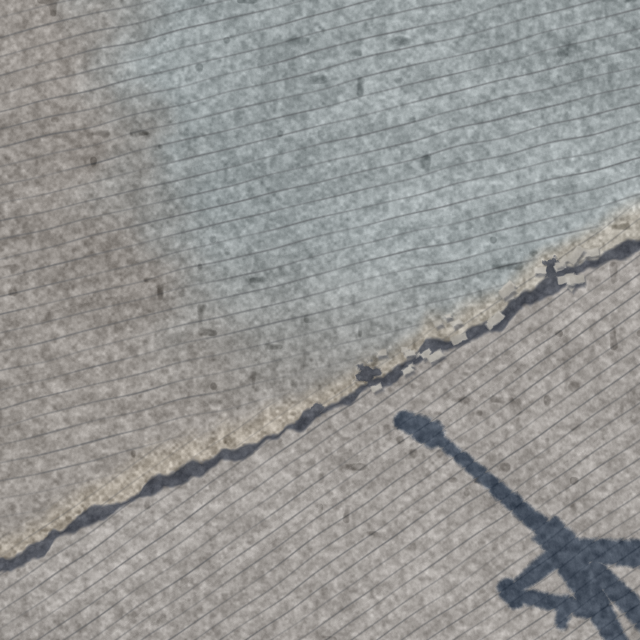
Reproduce this texture procedurally as a WebGL 2 fragment shader.

```glsl
#version 300 es
precision highp float;
// Two grooved concrete slabs split by a rubble-edged crack, with a lamp post shadow.
uniform vec2 u_resolution;
out vec4 fragColor;

const vec3 WARM_GREY = vec3(0.615, 0.595, 0.575);
const vec3 COOL_GREY = vec3(0.605, 0.635, 0.640);
const vec3 LOWER_GREY = vec3(0.640, 0.622, 0.605);
const vec3 SAND = vec3(0.690, 0.655, 0.600);
const vec3 STONE = vec3(0.760, 0.745, 0.715);
const vec3 CRACK_DARK = vec3(0.265, 0.280, 0.315);
const vec3 SHADOW = vec3(0.250, 0.290, 0.345);

float hash(vec2 p) {
  return fract(sin(dot(p, vec2(127.1, 311.7))) * 43758.5453);
}

float noise(vec2 p) {
  vec2 i = floor(p), f = fract(p);
  f = f * f * (3.0 - 2.0 * f);
  return mix(mix(hash(i), hash(i + vec2(1, 0)), f.x),
             mix(hash(i + vec2(0, 1)), hash(i + vec2(1, 1)), f.x), f.y);
}

float fbm(vec2 p) {
  float sum = 0.0, amp = 0.53;
  for (int i = 0; i < 4; i++) {
    sum += amp * noise(p);
    p = mat2(1.6, 1.2, -1.2, 1.6) * p + 7.3;
    amp *= 0.5;
  }
  return sum;
}

float capsule(vec2 p, vec2 a, vec2 b, float ra, float rb) {
  vec2 pa = p - a, ba = b - a;
  float h = clamp(dot(pa, ba) / dot(ba, ba), 0.0, 1.0);
  return length(pa - ba * h) - mix(ra, rb, h);
}

float box(vec2 p, vec2 halfSize, float angle) {
  float c = cos(angle), s = sin(angle);
  vec2 q = abs(mat2(c, -s, s, c) * p) - halfSize;
  return length(max(q, 0.0)) + min(max(q.x, q.y), 0.0);
}

float fill(float d, float soft) {
  return 1.0 - smoothstep(-soft, soft, d);
}

// Parallel grooves: x is the dark line, y is a brightness offset per rib.
vec2 grooves(vec2 p, float slope, float spacing, float width) {
  float c = (p.y - slope * p.x) / spacing + 0.22 * (noise(p * 14.0) - 0.5);
  float row = floor(c);
  float d = abs(fract(c) - 0.5) * spacing;
  float wear = 0.35 + 0.75 * noise(vec2(p.x * 13.0, row * 3.7));
  return vec2(fill(d - width, 0.0021) * wear, hash(vec2(row, 4.0)) - 0.5);
}

float crackHeight(float x) {
  return 0.122 + 0.505 * x - 0.012 * sin(3.14159 * x)
       + 0.016 * (noise(vec2(x * 18.0, 2.0)) - 0.5)
       + 0.010 * (noise(vec2(x * 60.0, 5.0)) - 0.5);
}

float lampShadow(vec2 p) {
  float d = capsule(p, vec2(0.632, 0.343), vec2(0.674, 0.322), 0.014, 0.020);
  d = min(d, capsule(p, vec2(0.680, 0.320), vec2(0.860, 0.165), 0.007, 0.014));
  d = min(d, box(p - vec2(0.878, 0.150), vec2(0.038, 0.024), -0.75));
  d = min(d, capsule(p, vec2(0.895, 0.140), vec2(1.010, 0.134), 0.017, 0.020));
  d = min(d, capsule(p, vec2(0.895, 0.120), vec2(0.975, -0.020), 0.025, 0.013));
  d = min(d, capsule(p, vec2(0.930, 0.110), vec2(1.020, 0.020), 0.014, 0.017));
  d = min(d, capsule(p, vec2(0.875, 0.135), vec2(0.810, 0.085), 0.017, 0.010));
  d = min(d, capsule(p, vec2(0.794, 0.080), vec2(0.806, 0.064), 0.015, 0.013));
  d = min(d, capsule(p, vec2(0.806, 0.070), vec2(0.945, 0.042), 0.010, 0.012));
  return min(d, capsule(p, vec2(0.885, 0.055), vec2(0.877, 0.026), 0.014, 0.008));
}

void main() {
  vec2 p = gl_FragCoord.xy / u_resolution;
  float above = p.y - crackHeight(p.x);
  float upper = smoothstep(-0.004, 0.004, above);
  float blotch = fbm(p * 9.0) - 0.5;
  float grain = fbm(p * 105.0) - 0.5;

  // Slab colours
  float cool = smoothstep(0.12, 0.34, p.x + 0.25 * (p.y - 0.7) + 0.2 * blotch);
  vec3 upperColor = mix(WARM_GREY, COOL_GREY, cool * smoothstep(0.35, 0.75, p.y + 0.15 * p.x));
  upperColor -= 0.045 * exp(-18.0 * dot(p - vec2(0.15, 0.60), p - vec2(0.15, 0.60)));
  vec3 color = mix(LOWER_GREY, upperColor, upper);

  // Sandy broken margin along the upper lip
  float margin = upper * fill(above - 0.048 - 0.05 * blotch, 0.022);
  color = mix(color, SAND, margin * 0.75);

  // Grooves change direction across the margin
  vec2 upperRib = grooves(p, 0.245, 0.0290, 0.0012);
  vec2 lowerRib = grooves(p, 0.700, 0.0285, 0.0014);
  float rough = smoothstep(0.13, 0.03, above + 0.22 * blotch) * smoothstep(0.75, 0.5, p.x);
  upperRib.x *= 1.0 - 0.7 * rough;
  vec2 rib = mix(lowerRib, upperRib, upper * (1.0 - margin));
  color += 0.030 * rib.y + 0.11 * blotch + 0.27 * grain;
  color += 0.10 * (noise(p * 210.0) - 0.5) * (1.0 + margin);
  color = mix(color, vec3(0.36, 0.365, 0.375), 0.68 * rib.x * (1.0 - 0.45 * margin));

  // Pits in the surface
  float pits = smoothstep(0.80, 0.92, noise(p * 48.0 + 9.0)) * smoothstep(0.5, 0.7, noise(p * 9.0 + 3.0));
  color -= 0.13 * pits;

  // Ragged crack with wider notches
  float thickness = 0.003 + 0.013 * noise(vec2(p.x * 42.0, 8.0)) + 0.008 * grain;
  float crack = abs(above + 0.003) - thickness;
  crack = min(crack, length((p - vec2(0.575, 0.414)) * vec2(0.8, 1.0)) - 0.016 - 0.025 * grain);
  crack = min(crack, length(p - vec2(0.865, 0.580)) - 0.014 - 0.030 * grain);
  crack = min(crack, length(p - vec2(0.495, 0.357)) - 0.010 - 0.020 * grain);
  color = mix(color, CRACK_DARK + 0.25 * grain, 0.88 * fill(crack, 0.004));

  // Loose stones, each with a small shade to the lower right
  for (int i = 0; i < 30; i++) {
    float k = float(i);
    float x = mix(0.58, 0.96, pow(hash(vec2(k, 1.0)), 1.3));
    float lift = mix(-0.022, 0.036, hash(vec2(k, 2.0)));
    vec2 center = vec2(x, 0.118 + 0.505 * x + lift);
    vec2 size = mix(vec2(0.004, 0.003), vec2(0.015, 0.007), hash(vec2(k, 3.0)));
    float angle = 0.5 + 0.9 * (hash(vec2(k, 4.0)) - 0.5);
    float shade = box(p - center - vec2(0.003, -0.005), size, angle);
    float stone = box(p - center, size, angle) + 0.006 * grain;
    color = mix(color, CRACK_DARK, 0.5 * fill(shade, 0.003));
    color = mix(color, STONE + 0.15 * grain - 0.08 * hash(vec2(k, 5.0)), 0.9 * fill(stone, 0.002));
  }

  // Cast shadow, rippled by the ribs
  float shadow = fill(lampShadow(p) + 0.005 * (lowerRib.x - 0.4) + 0.006 * grain, 0.0045);
  color = mix(color, SHADOW + 0.22 * grain - 0.06 * lowerRib.x, 0.9 * shadow);
  fragColor = vec4(clamp(color, 0.0, 1.0), 1.0);
}
```
